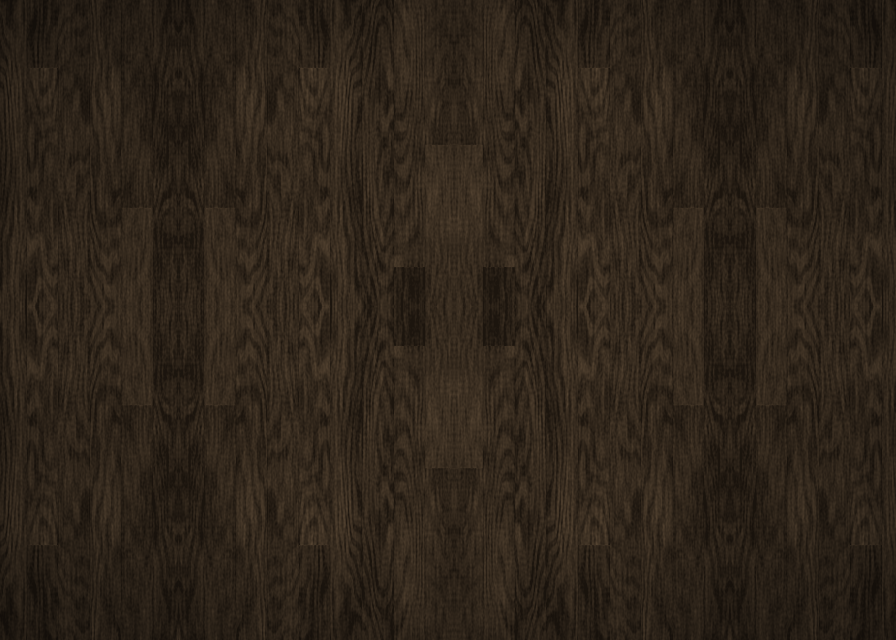
This texture is drawn by a Shadertoy shader. Its source:

```glsl
const vec3 DARK_WOOD = vec3(0.10, 0.075, 0.05);
const vec3 LIGHT_WOOD = vec3(0.30, 0.24, 0.175);
const vec2 MIRROR_AXIS = vec2(0.279, 0.521);   // in canvas heights
const float HALF_REPEAT = 0.4307;
const float FIRST_SEAM = 0.0401;
const float PLANK_WIDTH = 0.0493;
const float SEAM_WIDTH = 0.0012;
const float RING_DENSITY = 112.0;
const float RING_STRETCH = 6.0;
const float RING_DEPTH = 0.36;
const float FIBRE_DEPTH = 0.34;
const float SPECKLE_DEPTH = 0.24;
const float PATCH_DEPTH = 0.26;
const float VIGNETTE = 0.32;
const float EXPOSURE = 1.1;
const vec2 KNOT = vec2(0.298, 0.0);

// Per plank, outward from the mirror axis
const float JOINT[9] = float[9](1.0, 0.154, 1.0, 1.0, 0.373, 1.0, 1.0, 0.062, 0.252);
const float INNER_TONE[9] = float[9](0.25, 0.48, 0.42, 0.38, 0.45, 0.39, 0.36, 0.20, 0.51);
const float OUTER_TONE[9] = float[9](0.25, 0.34, 0.42, 0.38, 0.33, 0.39, 0.36, 0.43, 0.38);
const float FIGURE[9] = float[9](0.8, 0.35, 1.0, 0.8, 1.0, 1.0, 1.0, 0.8, 0.4);

vec2 hash2(vec2 p) {
    p = vec2(dot(p, vec2(127.1, 311.7)), dot(p, vec2(269.5, 183.3)));
    return fract(sin(p) * 43758.5);
}

float cornerSlope(vec2 cell, vec2 corner, vec2 f) {
    return dot(hash2(cell + corner) * 2.0 - 1.0, f - corner);
}

float gradientNoise(vec2 p) {
    vec2 i = floor(p), f = p - i;
    vec2 w = f * f * f * (f * (f * 6.0 - 15.0) + 10.0);
    float low = mix(cornerSlope(i, vec2(0, 0), f), cornerSlope(i, vec2(1, 0), f), w.x);
    float high = mix(cornerSlope(i, vec2(0, 1), f), cornerSlope(i, vec2(1, 1), f), w.x);
    return 1.4 * mix(low, high, w.y);
}

// Stretched growth rings around a heart point, bent by noise
float growthRings(vec2 p, vec2 heart, float seed) {
    vec2 q = (p - heart) * RING_DENSITY * vec2(1.0, 1.0 / RING_STRETCH);
    float bend = 2.6 * gradientNoise(p * vec2(25.0, 5.0) + seed)
               + 0.6 * gradientNoise(p * vec2(70.0, 18.0) + seed);
    return smoothstep(-0.5, 0.9, sin(6.2832 * (length(q) + bend)));
}

float lineMask(float dist, float halfWidth, float pixel) {
    return 1.0 - smoothstep(halfWidth - pixel, halfWidth + pixel, abs(dist));
}

void mainImage(out vec4 fragColor, in vec2 fragCoord) {
    float pixel = 1.0 / iResolution.y;
    vec2 canvas = fragCoord * pixel;

    // Mirrored repeat across, single mirror up and down
    vec2 p = canvas - MIRROR_AXIS;
    p.x = abs(mod(p.x + HALF_REPEAT, 2.0 * HALF_REPEAT) - HALF_REPEAT);
    p.y = abs(p.y);

    // Plank and board under this point
    float column = (p.x - FIRST_SEAM) / PLANK_WIDTH + 1.0;
    int plank = clamp(int(floor(column)), 0, 8);
    float id = float(plank);
    float jointDist = p.y - JOINT[plank];
    float outer = smoothstep(-pixel, pixel, jointDist);
    float seed = 17.3 * (id + 9.0 * step(0.0, jointDist));

    // Ring heart, kept on the mirror axis for the first plank
    vec2 shift = hash2(vec2(seed, 4.7));
    vec2 heart = vec2(FIRST_SEAM + (id - 0.5 + 1.4 * (shift.x - 0.5)) * PLANK_WIDTH, 0.45 * shift.y);
    heart *= min(id, 1.0);

    // Board tone and grain
    float tone = mix(INNER_TONE[plank], OUTER_TONE[plank], outer);
    float ringFade = 0.75 + 0.6 * gradientNoise(p * vec2(45.0, 9.0) + seed);
    tone -= RING_DEPTH * FIGURE[plank] * ringFade * (growthRings(p, heart, seed) - 0.5);
    tone += FIBRE_DEPTH * gradientNoise(p * vec2(260.0, 24.0) + seed);
    tone += SPECKLE_DEPTH * gradientNoise(p * vec2(330.0, 190.0) + seed);
    tone += PATCH_DEPTH * gradientNoise(p * vec2(32.0, 6.0) + seed + 5.0);

    // Dark knot with a soft halo
    vec2 k = (p - KNOT) * vec2(110.0, 45.0);
    tone -= 0.28 * exp(-dot(k, k));

    // Seams between planks and faint bright board ends
    float seamDist = (column - floor(column + 0.5)) * PLANK_WIDTH;
    float isSeam = step(0.5, column) * step(column, 8.5);
    tone -= 0.16 * isSeam * lineMask(seamDist, SEAM_WIDTH, pixel);
    tone += 0.10 * lineMask(jointDist, SEAM_WIDTH, pixel);

    // Light falls off to the corners
    vec2 c = fragCoord / iResolution.xy * 2.0 - 1.0;
    float light = EXPOSURE * (1.0 - VIGNETTE * smoothstep(0.1, 1.9, dot(c, c)));
    vec3 color = mix(DARK_WOOD, LIGHT_WOOD, clamp(tone, 0.0, 1.1)) * light;
    fragColor = vec4(color, 1.0);
}
```
